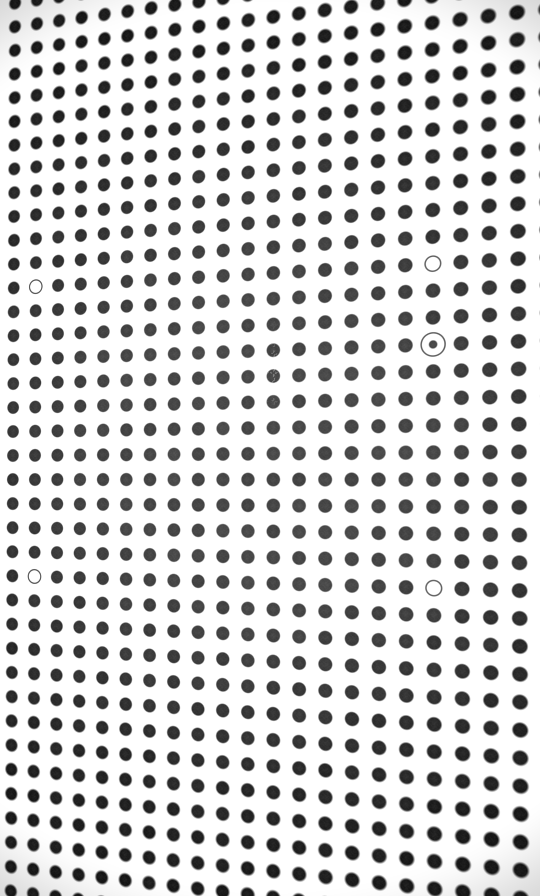
Give the GLSL for this pattern, as a WebGL 2 fragment shader.

```glsl
#version 300 es
precision highp float;

uniform vec2 u_resolution;
out vec4 fragColor;

// Lengths are in canvas heights; radii are in grid cells.
#define GRID_ORIGIN vec2(0.0143, 0.4648)
#define GRID_PITCH vec2(0.0245, 0.02682)
#define GRID_TILT vec2(0.00664, 0.00044)
#define GRID_SKEW 0.00013
#define DOT_RADIUS 0.262
#define RING_RADIUS 0.28
#define TARGET_RADIUS 0.43
#define LINE_HALF_WIDTH 0.027
#define EDGE_BLUR 0.035
#define INK_CENTER 0.275
#define INK_CORNER 0.09
#define CORNER_SHADE 0.17

// Undoes the perspective: canvas position to grid coordinates, rows downward.
vec2 gridFromCanvas(vec2 p) {
    vec2 q = vec2(p.x - GRID_ORIGIN.x, GRID_ORIGIN.y - p.y);
    q.y /= GRID_PITCH.y;
    q.x = (q.x + GRID_SKEW * q.y) / GRID_PITCH.x;
    return q / (1.0 + dot(GRID_TILT, q));
}

float hash(vec2 v) {
    return fract(sin(dot(v, vec2(127.1, 311.7))) * 4358.5);
}

float disc(float dist, float radius, float blur) {
    return 1.0 - smoothstep(radius - blur, radius + blur, dist);
}

float ring(float dist, float radius, float blur) {
    return disc(abs(dist - radius), LINE_HALF_WIDTH, blur);
}

// Fine mottling from layered sines, roughly in -1..1.
float mottle(vec2 v) {
    float sum = 0.0;
    float weight = 0.5;
    for (int i = 0; i < 3; i++) {
        sum += weight * sin(v.x + 1.7 * sin(v.y)) * sin(v.y + 1.3 * sin(v.x));
        v = mat2(1.6, 1.2, -1.2, 1.6) * v + 2.3;
        weight *= 0.5;
    }
    return sum;
}

void main() {
    vec2 p = gl_FragCoord.xy / u_resolution.y;
    vec2 middle = 0.5 * vec2(u_resolution.x / u_resolution.y, 1.0);
    float fromMiddle = length(p - middle);

    vec2 grid = gridFromCanvas(p);
    vec2 cell = floor(grid + 0.5);
    vec2 local = grid - cell;
    float dist = length(local);

    // Edge softness grows toward the corners, with a pixel of antialiasing.
    float pixel = 0.5 / (u_resolution.y * GRID_PITCH.y);
    float blur = max(EDGE_BLUR + 0.035 * smoothstep(0.25, 0.6, fromMiddle), pixel);
    float lineBlur = max(0.026, pixel);

    // Four hollow markers on a rectangle, and one ringed target.
    bool hollow = all(lessThan(abs(abs(cell - vec2(9.0, -2.0)) - vec2(8.0, 6.0)), vec2(0.1)));
    bool target = distance(cell, vec2(17.0, -5.0)) < 0.1;

    float coverage;
    if (hollow) {
        coverage = 0.8 * ring(dist, RING_RADIUS, lineBlur);
    } else if (target) {
        coverage = max(disc(dist, 0.15, blur), 0.85 * ring(dist, TARGET_RADIUS, lineBlur));
    } else {
        coverage = disc(dist, DOT_RADIUS, blur);
    }

    // Ink is lighter in the middle, with small changes from dot to dot.
    float ink = mix(INK_CENTER, INK_CORNER, smoothstep(0.12, 0.56, fromMiddle));
    ink += 0.03 * (hash(cell) - 0.5) + 0.025 * mottle(grid * 24.0);
    ink += 0.025 * (1.0 - smoothstep(0.0, 0.2, dist));

    // Pale flecks worn into a few dots near the middle.
    vec2 wear = (grid - vec2(11.0, -4.2)) / vec2(0.35, 1.3);
    float fleck = smoothstep(0.2, 0.5, mottle(grid * 17.0 + 1.0));
    ink += 0.2 * fleck * exp(-dot(wear, wear));

    float paper = 1.0 - CORNER_SHADE * smoothstep(0.49, 0.61, fromMiddle);
    fragColor = vec4(vec3(mix(paper, ink, coverage)), 1.0);
}
```
